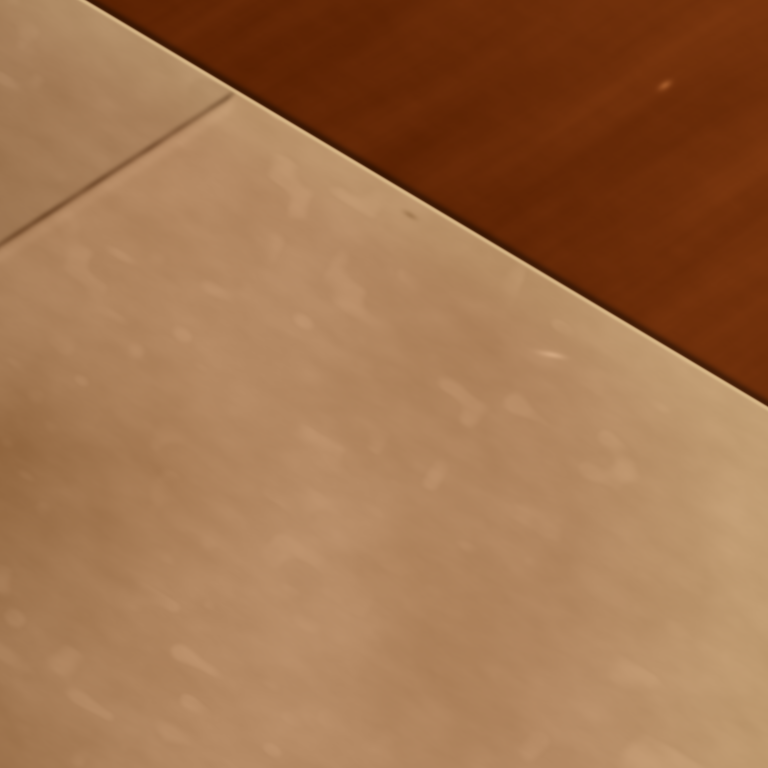
A Shadertoy shader for this texture:

```glsl
// Blurred close-up of a beige stone floor meeting a dark wood panel on a diagonal edge.

const vec2 EDGE_POINT = vec2(0.111, 1.0);
const vec2 EDGE_DIR = vec2(0.859, -0.512);
const vec2 GROUT_START = vec2(0.0, 0.681);
const vec2 GROUT_END = vec2(0.306, 0.879);
const vec3 STONE_DARK = vec3(0.61, 0.445, 0.295);
const vec3 STONE_MID = vec3(0.695, 0.525, 0.375);
const vec3 STONE_PALE = vec3(0.755, 0.615, 0.445);
const vec3 WOOD_DARK = vec3(0.36, 0.135, 0.012);
const vec3 WOOD_LIGHT = vec3(0.46, 0.20, 0.05);
const vec3 RIM_COLOR = vec3(0.86, 0.74, 0.55);
const float EDGE_BLUR = 0.0018;
const float MOTTLE = 0.085;
const float STREAK = 0.04;

float hash(vec2 p) {
    vec3 q = fract(vec3(p.xyx) * 0.1031);
    q += dot(q, q.yzx + 33.33);
    return fract((q.x + q.y) * q.z);
}

float noise(vec2 p) {
    vec2 cell = floor(p), f = fract(p);
    f = f * f * (3.0 - 2.0 * f);
    return mix(mix(hash(cell), hash(cell + vec2(1, 0)), f.x),
               mix(hash(cell + vec2(0, 1)), hash(cell + vec2(1, 1)), f.x), f.y);
}

float fbm(vec2 p) {
    float sum = 0.0, weight = 0.5;
    for (int i = 0; i < 4; i++) {
        sum += weight * noise(p);
        p = mat2(1.6, 1.2, -1.2, 1.6) * p + 7.3;
        weight *= 0.5;
    }
    return sum / 0.9375;
}

float band(float d, float width) {
    return exp(-d * d / (width * width));
}

// Soft elliptical mark, stretched along the edge direction.
float fleck(vec2 uv, vec2 center, vec2 size, vec2 dir) {
    vec2 p = uv - center;
    vec2 q = vec2(dot(p, dir), dot(p, vec2(-dir.y, dir.x))) / size;
    return exp(-dot(q, q));
}

vec3 stone(vec2 uv, vec2 edgeUv) {
    // Broad light: dim at the left, pale and greenish at the right
    vec3 col = mix(STONE_DARK, STONE_MID, smoothstep(-0.15, 0.34, uv.x + 0.12 * uv.y));
    col = mix(col, STONE_PALE, 0.9 * smoothstep(0.68, 1.08, uv.x + 0.05 * uv.y));
    col -= 0.035 * fleck(uv, vec2(0.02, 0.36), vec2(0.16, 0.22), vec2(1, 0));
    col = mix(col, STONE_PALE, 0.5 * smoothstep(-0.11, 0.0, edgeUv.y));

    // Cloudy mottling and fine smeared streaks
    float clouds = fbm(uv * 5.0 + 3.0) - 0.5;
    float smears = fbm(edgeUv * vec2(22.0, 48.0) + 11.0) - 0.5;
    float spots = smoothstep(0.68, 0.92, noise(edgeUv * vec2(24.0, 42.0) + 31.0));
    col += clouds * MOTTLE * vec3(0.9, 1.0, 1.1) + smears * STREAK;
    col += spots * 0.035 * smoothstep(0.4, 0.65, fbm(uv * 7.0 + 19.0));

    // Grout joint, with a duller tile above it
    vec2 along = normalize(GROUT_END - GROUT_START);
    float joint = dot(uv - GROUT_START, vec2(-along.y, along.x));
    col -= vec3(0.035, 0.025, 0.02) * smoothstep(-0.004, 0.006, joint);
    float wear = 0.75 + 0.5 * noise(uv * 40.0);
    float reach = 1.0 - smoothstep(-0.012, 0.006, uv.x - GROUT_END.x);
    col -= vec3(0.17, 0.16, 0.14) * wear * reach * band(joint, 0.0045);
    col += 0.03 * reach * band(joint + 0.013, 0.008);

    // Isolated marks
    col += 0.11 * fleck(uv, vec2(0.719, 0.538), vec2(0.016, 0.004), vec2(0.98, -0.2));
    col -= 0.10 * fleck(uv, vec2(0.534, 0.72), vec2(0.010, 0.004), EDGE_DIR);
    return col;
}

vec3 wood(vec2 uv, vec2 edgeUv) {
    // Grain runs up to the right and bends gently
    vec2 grainDir = normalize(vec2(0.85, 0.53));
    vec2 g = vec2(dot(uv, grainDir), dot(uv, vec2(-grainDir.y, grainDir.x)));
    g.y += 0.025 * (noise(g * 4.0) - 0.5);
    float grain = fbm(g * vec2(2.5, 22.0) + 5.0) - 0.5;
    float fine = fbm(edgeUv * vec2(30.0, 60.0)) - 0.5;
    float light = smoothstep(0.2, 1.05, uv.x) * 0.65 + smoothstep(0.0, 0.45, edgeUv.y) * 0.35;
    vec3 col = mix(WOOD_DARK, WOOD_LIGHT, clamp(light + 0.9 * grain, 0.0, 1.15));
    col += fine * vec3(0.025, 0.015, 0.01);
    col += vec3(0.18, 0.15, 0.11) * fleck(uv, vec2(0.866, 0.889), vec2(0.009, 0.005), grainDir);
    return col;
}

void mainImage(out vec4 fragColor, in vec2 fragCoord) {
    vec2 uv = fragCoord / iResolution.xy;
    vec2 fromEdge = uv - EDGE_POINT;
    vec2 edgeUv = vec2(dot(fromEdge, EDGE_DIR), dot(fromEdge, vec2(-EDGE_DIR.y, EDGE_DIR.x)));
    float d = edgeUv.y;

    float blur = max(EDGE_BLUR, 0.8 / iResolution.y);
    vec3 woodCol = wood(uv, edgeUv) * (1.0 - 0.4 * band(d - 0.003, 0.006));
    vec3 col = mix(stone(uv, edgeUv), woodCol, smoothstep(-blur, blur, d));

    // Bright rim on the stone side of the edge
    col = mix(col, RIM_COLOR, 0.8 * band(d + 0.0025, 0.0025));
    fragColor = vec4(clamp(col, 0.0, 1.0), 1.0);
}
```
